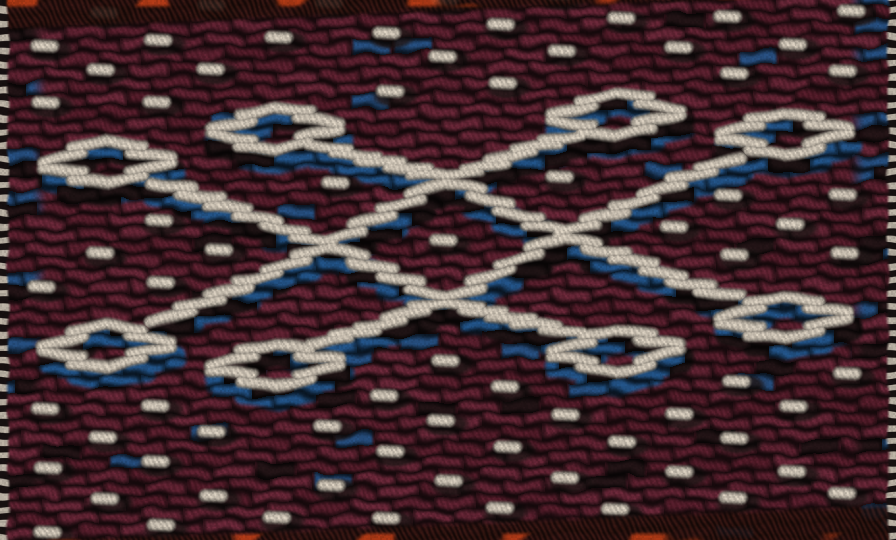
Give the GLSL for this pattern, as a Shadertoy shader.

```glsl
// Handwoven band: maroon ground with a crossed lattice of cream float stitches,
// eight diamond ends and staggered cream flecks. One unit is one weft row; the
// lattice is folded into a quadrant, and layered sines make the cloth uneven.

const float ROWS = 40.0;               // weft rows over the canvas height
const vec2  CENTRE = vec2(33.0, 22.25);
const float TILT = 0.042;              // slope of the whole cloth
const vec2  FLECK_PITCH = vec2(4.25, 2.25);
const float FLOAT_LENGTH = 3.1;        // length of one ground stitch
const float STITCH_STEP = 2.2;
const float STITCH_HALF = 1.55;
const float YARN_RADIUS = 0.46;
const vec2  DIAMOND = vec2(4.3, 1.85); // half size of the end diamonds
const vec3  GAP = vec3(0.085, 0.035, 0.045);
const vec3  DEEP = vec3(0.24, 0.065, 0.105);
const vec3  MAROON = vec3(0.40, 0.15, 0.215);
const vec3  BLACK = vec3(0.085, 0.06, 0.06);
const vec3  BLUE = vec3(0.10, 0.30, 0.49);
const vec3  CREAM = vec3(0.83, 0.79, 0.73);
const vec3  BROWN = vec3(0.17, 0.07, 0.05);
const vec3  ORANGE = vec3(0.70, 0.23, 0.08);

float hash(vec2 p) {
    p = fract(p * vec2(0.1031, 0.1137));
    p += dot(p, p.yx + 33.33);
    return fract((p.x + p.y) * p.x * 17.0);
}

float ripple(vec2 p) {
    return 0.5 * sin(p.x * 1.3 + 1.7 * sin(p.y * 0.9))
         + 0.3 * sin(p.x * 2.9 - p.y * 1.6) + 0.2 * sin(p.x * 0.6 + p.y * 3.1);
}

float capsuleAxis(vec2 p, vec2 h) {
    return length(p - h * clamp(dot(p, h) / dot(h, h), -1.0, 1.0));
}

// Distance to the axes of flattened stitches stepping from a to b
float stitchLine(vec2 p, vec2 a, vec2 b) {
    vec2 ab = b - a;
    float n = ceil(abs(ab.x) / STITCH_STEP), d = 1e3;
    float nearest = floor((p.x - a.x) / ab.x * n);
    vec2 h = STITCH_HALF * vec2(1.0, 0.4 * ab.y / ab.x);
    for (float i = -1.0; i <= 1.0; i++) {
        float k = clamp(nearest + i, 0.0, n - 1.0);
        d = min(d, capsuleAxis(p - a - ab * (k + 0.5) / n, h));
    }
    return d;
}

float diamond(vec2 p) {
    return stitchLine(abs(p), vec2(0.0, DIAMOND.y), vec2(DIAMOND.x, 0.0));
}

float lattice(vec2 p) {
    p = abs(p);
    vec2 top = vec2(0.0, 4.5), side = vec2(8.66, 0.0);
    float d = stitchLine(p, top, side);
    d = min(d, stitchLine(p, side, vec2(21.4, 5.3)));
    d = min(d, stitchLine(p, top, vec2(9.6, 7.5)));
    return min(d, min(diamond(p - vec2(25.1, 6.8)), diamond(p - vec2(12.6, 8.75))));
}

// Nearest centre of a staggered grid, in grid steps
vec2 staggered(vec2 g) {
    vec2 a = 2.0 * round(g * 0.5), b = 2.0 * round((g - 1.0) * 0.5) + 1.0;
    return length(g - a) < length(g - b) ? a : b;
}

void mainImage(out vec4 fragColor, in vec2 fragCoord) {
    float px = ROWS / iResolution.y, soft = max(px, 0.16);
    vec2 p = fragCoord * px;
    float edge = min(p.x, iResolution.x * px - p.x);
    vec2 q = p - CENTRE;
    q.y -= TILT * q.x;
    vec2 m = q + 0.16 * vec2(ripple(q.yx * 0.7), ripple(q * 0.6 + 4.0));

    // Ground stitches
    float y = q.y + 0.24 * ripple(q), row = floor(y);
    float x = q.x / FLOAT_LENGTH + 0.5 * mod(row, 2.0) + 0.3 * hash(vec2(row, 5.0));
    vec2 id = vec2(floor(x), row), f = fract(vec2(x, y)) - 0.5;
    float crest = smoothstep(0.56, 0.06, abs(f.y + 0.25 * f.x));
    crest *= mix(0.4, 1.0, smoothstep(0.5, 0.36, abs(f.x)));
    float ply = 0.5 + 0.5 * sin(p.x * 15.0 + p.y * 8.0 + 2.0 * ripple(q));
    float tone = 0.25 + 0.55 * hash(id) + 0.3 * ply;
    vec3 col = mix(GAP, mix(DEEP, MAROON, tone), crest);

    // Blue and black yarn under the lattice, by the selvages and in stray floats
    float dye = hash(id + 71.0);
    vec3 dark = mix(BLACK, BLUE, step(0.48, dye)) * (0.3 + 0.8 * crest);
    float under = 0.92 * smoothstep(1.0, 0.45, lattice(m + vec2(-0.3, 1.0)));
    float margin = step(0.72, hash(vec2(row, 19.0))) * smoothstep(3.6, 2.2, edge);
    float stray = step(0.955, hash(id + 133.0)) * smoothstep(0.5, 0.4, abs(f.x));
    col = mix(col, dark, max(under, 0.85 * max(margin, stray)));

    // Cream flecks with black yarn beside them
    vec2 cell = staggered(q / FLECK_PITCH), home = cell * FLECK_PITCH;
    vec2 jitter = vec2(hash(cell + 41.0), hash(cell + 87.0)) - 0.5;
    vec2 s = q - home - jitter * vec2(0.8, 0.5);
    float shown = step(1.75, lattice(home)) * step(0.1, hash(cell + 11.0));
    shown *= step(-20.6, home.y) * step(1.5, edge);
    float halo = smoothstep(1.0, 0.6, length((s + vec2(-0.4, 0.35)) / vec2(2.0, 1.0)));
    col = mix(col, BLACK * (0.5 + crest), 0.85 * halo * shown);
    float fleck = capsuleAxis(s, vec2(0.62, -0.06)) + (1.0 - shown) * 9.0;

    // Cream yarn, rounded and twisted
    float axis = min(lattice(m), fleck);
    vec3 cream = CREAM * mix(0.62, 1.0, smoothstep(YARN_RADIUS, 0.08, axis));
    cream *= 0.88 + 0.12 * ply;
    col = mix(col, cream, smoothstep(YARN_RADIUS + soft, YARN_RADIUS - soft, axis));

    // Brown end bands with orange specks, then striped selvages
    float band = max(smoothstep(16.7, 17.3, q.y), smoothstep(-20.8, -21.4, q.y));
    float rim = smoothstep(0.7, 0.25, min(p.y, ROWS - p.y));
    float speck = rim * smoothstep(0.25, 0.6, ripple(p * 0.45 + 2.0));
    vec3 bandColor = mix(BROWN * (0.45 + 0.7 * ply), ORANGE, speck);
    col = mix(col, bandColor, 0.9 * band);
    float stripe = smoothstep(0.1, 0.45, 0.5 + 0.5 * sin(6.2832 * p.y + 0.8 * ripple(p)) - 0.25);
    float selvage = smoothstep(0.6 + soft, 0.6 - soft, edge + 0.15 * ripple(p.yx));
    col = mix(col, mix(BLACK, CREAM * 0.85, stripe), selvage);

    // Fine fuzz
    col *= 0.93 + 0.14 * hash(floor(p * 7.0) + 300.0);
    fragColor = vec4(col, 1.0);
}
```
